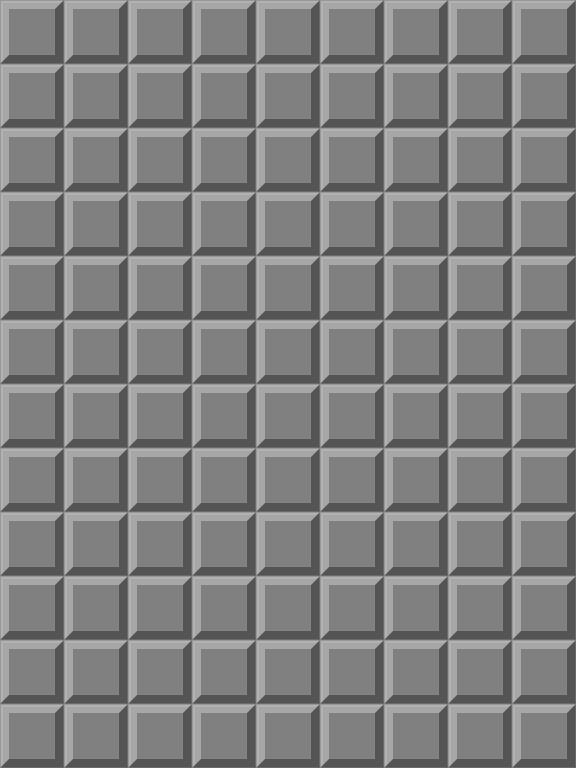
This pattern is drawn by a Shadertoy shader. Its source:

```glsl
// Grid of square grey tiles with raised bevels, lit from the upper left.

const vec2 GRID = vec2(9.0, 12.0);     // whole tiles across and down
const float BEVEL_WIDTH = 0.143;       // all widths are fractions of a tile
const float SEAM_WIDTH = 0.008;
const float GLINT_WIDTH = 0.045;
const float TRIM_WIDTH = 0.014;

const vec3 FACE = vec3(0.50);
const vec3 SHADE = vec3(0.33);
const vec3 LIGHT = vec3(0.655);
const vec3 GLINT = vec3(0.70);
const vec3 SEAM = vec3(0.50);

// Antialiased step: 0 below the edge, 1 above it.
float softStep(float edge, float value, float pixel) {
    return smoothstep(edge - 0.6 * pixel, edge + 0.6 * pixel, value);
}

// Distance from a centred point to the border of its unit tile.
float borderDistance(vec2 p) {
    return 0.5 - max(abs(p.x), abs(p.y));
}

// 1 on the left and top half of the tile, 0 on the right and bottom half.
float litSide(vec2 p, float pixel) {
    return softStep(0.0, (p.y - p.x) * 0.70711, pixel);
}

vec3 bevelColor(float border, float lit, float pixel) {
    float glint = 1.0 - softStep(GLINT_WIDTH, border, pixel);
    return mix(SHADE, mix(LIGHT, GLINT, glint), lit);
}

// Flat face with a faint contrasting trim just inside the bevel.
vec3 faceColor(float border, float lit, float pixel) {
    float trim = 1.0 - softStep(BEVEL_WIDTH + TRIM_WIDTH, border, pixel);
    return FACE + trim * mix(0.035, -0.02, lit);
}

vec3 tileColor(vec2 p, float pixel) {
    float border = borderDistance(p);
    float lit = litSide(p, pixel);
    vec3 color = bevelColor(border, lit, pixel);
    color = mix(color, faceColor(border, lit, pixel), softStep(BEVEL_WIDTH, border, pixel));
    return mix(SEAM, color, softStep(SEAM_WIDTH, border, pixel));
}

void mainImage(out vec4 fragColor, in vec2 fragCoord) {
    vec2 tile = fract(fragCoord / iResolution.xy * GRID) - 0.5;
    vec2 pixelSize = GRID / iResolution.xy;
    fragColor = vec4(tileColor(tile, max(pixelSize.x, pixelSize.y)), 1.0);
}
```
